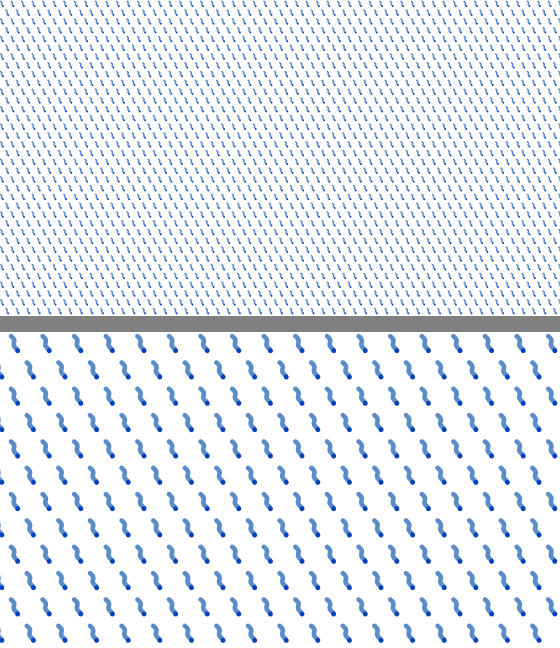
Top, the full canvas; bottom, a detail of the centre.
Reproduce this pattern procedurally as a Shadertoy shader.

```glsl
const float ROWS = 36.0;                     // rows down the canvas
const float PITCH = 1.2;                     // column spacing, in row heights
const vec2 MARK_CENTRE = vec2(0.206, 0.45);  // first mark, from the top left
const vec2 STROKE_TOP = vec2(-0.12, -0.29);
const vec2 STROKE_END = vec2(0.10, 0.20);
const float WIGGLE = 0.055;
const float STROKE_RADIUS = 0.088;
const vec2 DOT_CENTRE = vec2(0.13, 0.26);
const float DOT_RADIUS = 0.092;
const int SEGMENTS = 8;
const float TAU = 6.2831853;

const vec3 PAPER = vec3(1.0);
const vec3 STROKE_BLUE = vec3(0.36, 0.55, 0.78);
const vec3 DOT_BLUE = vec3(0.0, 0.26, 0.74);

float segmentDistance(vec2 p, vec2 a, vec2 b) {
    vec2 pa = p - a, ba = b - a;
    return length(pa - ba * clamp(dot(pa, ba) / dot(ba, ba), 0.0, 1.0));
}

// Slanted axis with one sine period of sideways sway
vec2 squigglePoint(float t) {
    return mix(STROKE_TOP, STROKE_END, t) + vec2(WIGGLE * sin(TAU * t), 0.0);
}

float squiggleDistance(vec2 p) {
    float d = 1e3;
    vec2 a = squigglePoint(0.0);
    for (int i = 1; i <= SEGMENTS; i++) {
        vec2 b = squigglePoint(float(i) / float(SEGMENTS));
        d = min(d, segmentDistance(p, a, b));
        a = b;
    }
    return d - STROKE_RADIUS;
}

float coverage(float d, float pixel) {
    return clamp(0.5 - d / pixel, 0.0, 1.0);
}

void mainImage(out vec4 fragColor, in vec2 fragCoord) {
    float pixel = ROWS / iResolution.y;
    vec2 p = vec2(fragCoord.x, iResolution.y - fragCoord.y) * pixel;

    // Brick layout: odd rows move by half a column
    float row = floor(p.y);
    float x = p.x - MARK_CENTRE.x - 0.5 * PITCH * mod(row, 2.0);
    vec2 local = vec2(mod(x + 0.5 * PITCH, PITCH) - 0.5 * PITCH,
                      p.y - row - MARK_CENTRE.y);

    // Pale squiggle, then the dark dot at its foot
    vec3 colour = mix(PAPER, STROKE_BLUE, coverage(squiggleDistance(local), pixel));
    float dotDistance = length(local - DOT_CENTRE) - DOT_RADIUS;
    colour = mix(colour, DOT_BLUE, coverage(dotDistance, pixel));
    fragColor = vec4(colour, 1.0);
}
```
